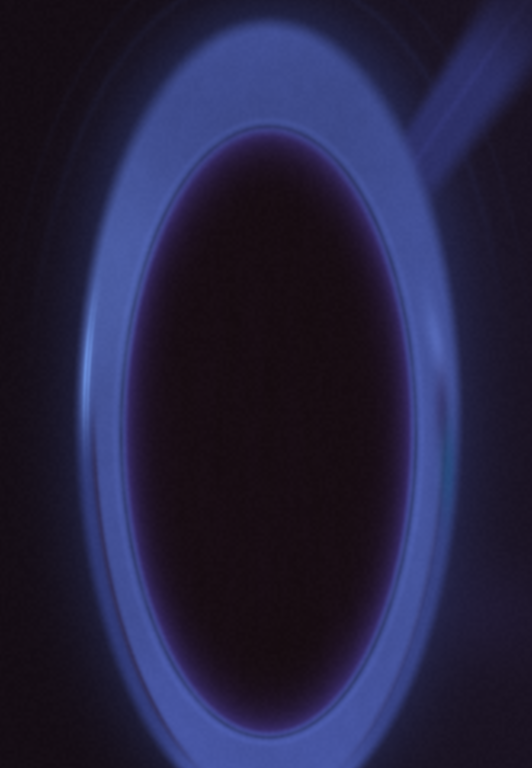
Give the GLSL for this background, as a Shadertoy shader.

```glsl
// Draws a softly lit blue oval cup rim around a dark well, with a blurred handle.
#define ASPECT 0.6914
#define OUTER_CENTER vec2(0.349, 0.454)
#define OUTER_RADII vec2(0.2474, 0.516)
#define INNER_CENTER vec2(0.349, 0.4375)
#define INNER_RADII vec2(0.1865, 0.3925)
#define WELL_COLOR vec3(0.090, 0.050, 0.076)
#define RIM_COLOR vec3(0.248, 0.300, 0.565)
#define HALO_COLOR vec3(0.045, 0.083, 0.185)
#define HANDLE_COLOR vec3(0.175, 0.188, 0.405)
#define GRAIN 0.014

float hash(vec2 p) {
    vec3 q = fract(p.xyx * 0.1031);
    q += dot(q, q.yzx + 33.33);
    return fract((q.x + q.y) * q.z);
}

float noise(vec2 p) {
    vec2 cell = floor(p), f = fract(p);
    f = f * f * (3.0 - 2.0 * f);
    return mix(mix(hash(cell), hash(cell + vec2(1, 0)), f.x),
               mix(hash(cell + vec2(0, 1)), hash(cell + vec2(1, 1)), f.x), f.y);
}

// Approximate signed distance to an ellipse
float ellipse(vec2 p, vec2 radii) {
    float k = length(p / radii);
    return k * (k - 1.0) / max(length(p / (radii * radii)), 1e-4);
}

// Gaussian falloff
float bell(float x, float width) {
    x /= width;
    return exp(-x * x);
}

// Soft coverage of the negative side of a distance
float cover(float d, float softness) {
    return 1.0 - smoothstep(-softness, softness, d);
}

vec3 backdrop(vec2 p, float outer) {
    float right = smoothstep(0.30, 0.65, p.x);
    float high = smoothstep(0.45, 0.90, p.y);
    vec3 color = mix(vec3(0.080, 0.050, 0.080), vec3(0.100, 0.072, 0.130), right);
    float d = max(outer, 0.0);
    color += HALO_COLOR * (0.55 * exp(-d / 0.025) + mix(0.30, 0.62, high) * bell(d, 0.062));

    // Faint saucer arcs
    float arc = bell(outer - 0.064, 0.005) + 0.6 * bell(outer - 0.098, 0.004);
    color += vec3(0.010, 0.018, 0.036) * arc * high;
    color += vec3(0.02, 0.02, 0.05) * bell(length(p - vec2(0.65, 0.20)), 0.07);
    return color;
}

vec3 addHandle(vec3 color, vec2 p) {
    vec2 axis = normalize(vec2(0.083, 0.120));
    vec2 q = p - vec2(0.544, 0.785);
    float along = dot(q, axis);
    float across = dot(q, vec2(axis.y, -axis.x));
    float reach = max(along, 0.0);
    float halfWidth = 0.036 + 0.06 * reach;
    float softness = mix(0.008, 0.016, step(0.0, across)) + 0.05 * reach;
    float mask = cover(abs(across) - halfWidth, softness);
    mask *= smoothstep(-0.06, 0.0, along) * (1.0 - 0.7 * smoothstep(0.13, 0.27, along));
    vec3 tint = HANDLE_COLOR * (1.0 + 0.10 * bell(across + 0.006, 0.005));
    return mix(color, tint, mask);
}

vec3 rim(vec2 p, float outer, float inner) {
    float left = 1.0 - smoothstep(0.25, 0.35, p.x);
    float low = 1.0 - smoothstep(0.38, 0.50, p.y);
    float sides = smoothstep(0.07, 0.16, abs(p.x - OUTER_CENTER.x));
    vec3 color = RIM_COLOR * (0.94 + 0.09 * noise(p * vec2(9.0, 6.0)) + 0.03 * noise(p * vec2(70.0, 45.0)));

    // Broad glow on the left shoulder and along the bottom
    color += vec3(0.05, 0.07, 0.09) * bell(length((p - vec2(0.145, 0.64)) * vec2(2.0, 1.0)), 0.17);
    color += vec3(0.025, 0.030, 0.065) * (1.0 - smoothstep(0.0, 0.3, p.y));
    color += vec3(0.02, 0.03, 0.05) * bell(p.x - 0.54, 0.03) * bell(p.y - 0.35, 0.25);

    // Dim outer wall below the lip
    float wall = smoothstep(-0.022, -0.016, outer) * low * sides;
    color = mix(color, vec3(0.165, 0.195, 0.42), wall * mix(0.50, 0.72, left));
    float crease = bell(outer + 0.020, 0.004) * low * sides;
    color = mix(color, vec3(0.18, 0.16, 0.31), crease * mix(0.25, 0.75, left));

    // Thin groove around the well, with a pale line beside it
    float texture1 = 0.75 + 0.5 * noise(p * vec2(35.0, 35.0));
    color *= 1.0 - 0.20 * texture1 * bell(inner - 0.005, 0.0032);
    color += vec3(0.020, 0.024, 0.040) * bell(inner - 0.013, 0.004);

    // Side reflections
    float streaks = 0.7 + 0.6 * noise(vec2(outer * 300.0, p.y * 4.0));
    color += vec3(0.13, 0.20, 0.23) * bell(outer + 0.009, 0.006) * bell(p.y - 0.52, 0.08) * left * streaks;
    color += vec3(0.07, 0.09, 0.12) * bell(p.x - 0.566 + (p.y - 0.56) * 0.2, 0.010) * bell(p.y - 0.56, 0.05);
    color -= vec3(0.04, 0.09, 0.14) * bell(p.x - 0.574, 0.009) * bell(p.y - 0.47, 0.05);
    color += vec3(-0.05, 0.04, 0.00) * bell(p.x - 0.582, 0.010) * bell(p.y - 0.39, 0.06);
    return color;
}

vec3 well(vec2 p, float inner) {
    float ends = smoothstep(0.18, 0.38, abs(p.y - INNER_CENTER.y));
    float depth = max(-inner, 0.0);
    vec3 glow = vec3(0.115, 0.125, 0.320) * exp(-depth / mix(0.013, 0.018, ends));
    glow += vec3(0.030, 0.018, 0.075) * bell(depth, mix(0.035, 0.055, ends));
    float streaks = noise(p * vec2(60.0, 7.0)) + noise(p * vec2(130.0, 12.0)) - 1.0;
    return WELL_COLOR + glow + vec3(0.005, 0.002, 0.009) * streaks;
}

void mainImage(out vec4 fragColor, in vec2 fragCoord) {
    vec2 p = fragCoord / iResolution.xy * vec2(ASPECT, 1.0);
    float outer = ellipse(p - OUTER_CENTER, OUTER_RADII);
    float inner = ellipse(p - INNER_CENTER, INNER_RADII);
    float high = smoothstep(0.5, 0.95, p.y);

    // Layers from back to front
    vec3 color = addHandle(backdrop(p, outer), p);
    color = mix(color, rim(p, outer, inner), cover(outer, mix(0.009, 0.014, high)));
    color = mix(color, well(p, inner), cover(inner, mix(0.006, 0.010, high)));

    color += GRAIN * (noise(p * 240.0) - 0.5);
    fragColor = vec4(clamp(color, 0.0, 1.0), 1.0);
}
```
